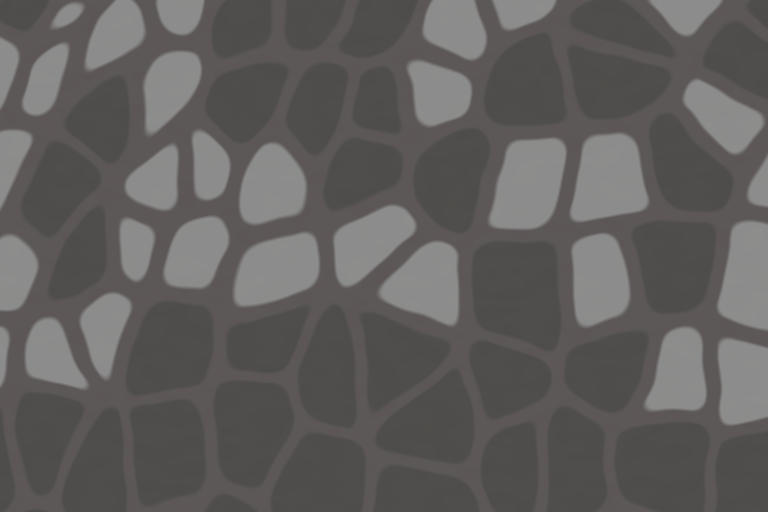
Write a Shadertoy shader that draws this texture.

```glsl
vec2 hash2(vec2 p) {
    vec3 q = fract(p.xyx * vec3(0.1031, 0.1030, 0.0973));
    q += dot(q, q.yzx + 33.33);
    return fract((q.xx + q.yz) * q.zy);
}

float gradientNoise(vec2 p) {
    vec2 i = floor(p), f = fract(p);
    vec2 u = f * f * f * (f * (f * 6.0 - 15.0) + 10.0);
    vec2 e = vec2(0.0, 1.0);
    float a = dot(hash2(i) * 2.0 - 1.0, f);
    float b = dot(hash2(i + e.yx) * 2.0 - 1.0, f - e.yx);
    float c = dot(hash2(i + e.xy) * 2.0 - 1.0, f - e.xy);
    float d = dot(hash2(i + e.yy) * 2.0 - 1.0, f - e.yy);
    return mix(mix(a, b, u.x), mix(c, d, u.x), u.y);
}

float smoothMin(float a, float b, float k) {
    float h = max(k - abs(a - b), 0.0) / k;
    return min(a, b) - h * h * k * 0.25;
}

vec2 cellPoint(vec2 id) {
    return id + 0.1 + 0.8 * hash2(id + 17.0);
}

// Distance to the rounded cell wall in canvas units, and the cell id
vec3 stoneCells(vec2 q, mat2 stretch) {
    vec2 base = floor(q), id = base, toCentre = vec2(0.0);
    float nearest = 100.0;
    for (int y = -1; y <= 1; y++)
    for (int x = -1; x <= 1; x++) {
        vec2 cell = base + vec2(x, y);
        vec2 r = cellPoint(cell) - q;
        if (dot(r, r) < nearest) {
            nearest = dot(r, r);
            toCentre = r;
            id = cell;
        }
    }
    float wall = 1.0;
    for (int y = -2; y <= 2; y++)
    for (int x = -2; x <= 2; x++) {
        if (x == 0 && y == 0) continue;
        vec2 r = cellPoint(id + vec2(x, y)) - q;
        vec2 normal = normalize(r - toCentre);
        float d = dot(0.5 * (r + toCentre), normal) / length(normal * stretch);
        wall = smoothMin(wall, d, 0.028);
    }
    return vec3(wall, id);
}

void mainImage(out vec4 fragColor, in vec2 fragCoord) {
    vec2 p = fragCoord / iResolution.y;

    // Hand-drawn wobble
    vec2 w = p + 0.032 * vec2(gradientNoise(p * 5.0), gradientNoise(p * 5.0 + 41.0));
    w += 0.008 * vec2(gradientNoise(p * 15.0 + 9.0), gradientNoise(p * 15.0 + 73.0));

    // Finer, leaning cells toward the upper left
    float lean = 1.0 - w.x / 1.5;
    vec2 q = vec2(7.6 * w.x - 0.9 * w.x * w.x - 1.8 * w.y * w.y * lean,
                  4.7 * w.y + w.y * w.y);
    mat2 stretch = mat2(7.6 - 1.8 * w.x + 1.2 * w.y * w.y, 0.0,
                        -3.6 * w.y * lean, 4.7 + 2.0 * w.y);
    vec3 cell = stoneCells(q, stretch);

    // Pale stones, absent along the bottom
    float chance = mix(0.72, 0.34, clamp(cell.y / 9.0, 0.0, 1.0));
    float pale = step(1.0, cell.z) * step(hash2(cell.yz + 5.3).x, chance);

    vec3 darkStone = vec3(0.308, 0.304, 0.296);
    vec3 mortar = vec3(0.362, 0.344, 0.340);
    vec3 paleStone = vec3(0.550, 0.550, 0.548);

    float soft = max(0.0045, 0.8 / iResolution.y);
    float darkFill = smoothstep(-soft, soft, cell.x - 0.0115);
    float paleFill = smoothstep(-soft, soft, cell.x - 0.0165);
    vec3 color = mix(mix(mortar, darkStone, darkFill),
                     mix(mortar, paleStone, paleFill), pale);

    // Faint tonal unevenness
    color += 0.006 * gradientNoise(p * vec2(18.0, 30.0));
    fragColor = vec4(color, 1.0);
}
```
